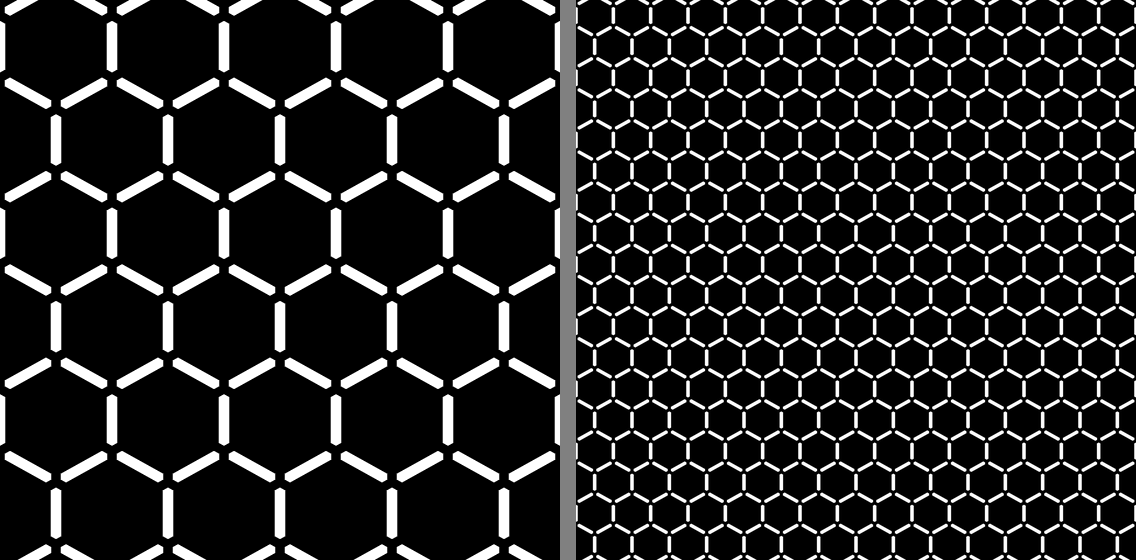
Left: one tile. Right: repeated 3 by 3.
A Shadertoy shader for this pattern:

```glsl
const float COLUMNS = 5.0;
const float ROW_PAIRS = 3.0;
const float BAR_HALF_WIDTH = 0.0472;  // in cell widths
const float JOINT_GAP = 0.0424;       // in cell widths
const vec3 GROUND_COLOR = vec3(0.0);
const vec3 BAR_COLOR = vec3(1.0);

const vec2 LATTICE = vec2(1.0, 1.7320508);

// Offset from the centre of the nearest hexagon
vec2 hexLocal(vec2 p) {
    vec2 a = mod(p + 0.5 * LATTICE, LATTICE) - 0.5 * LATTICE;
    vec2 b = mod(p, LATTICE) - 0.5 * LATTICE;
    return dot(a, a) < dot(b, b) ? a : b;
}

// Positive inside the pointed bars that lie on the hexagon edges
float barDepth(vec2 local) {
    vec3 axes = abs(vec3(local.x,
                         dot(local, 0.5 * LATTICE),
                         dot(local, vec2(-0.5, 0.5) * LATTICE)));
    float outermost = max(axes.x, max(axes.y, axes.z));
    float innermost = min(axes.x, min(axes.y, axes.z));
    float side = outermost - (0.5 - BAR_HALF_WIDTH);
    float tip = innermost - JOINT_GAP;
    return min(side, tip);
}

void mainImage(out vec4 fragColor, in vec2 fragCoord) {
    vec2 uv = fragCoord / iResolution.xy;

    // Whole lattice periods in both directions; cells centred a quarter period up
    vec2 p = (uv * vec2(COLUMNS, ROW_PAIRS) - vec2(0.0, 0.25)) * LATTICE;

    float pixel = COLUMNS / iResolution.x;
    float coverage = clamp(barDepth(hexLocal(p)) / pixel + 0.5, 0.0, 1.0);

    fragColor = vec4(mix(GROUND_COLOR, BAR_COLOR, coverage), 1.0);
}
```
